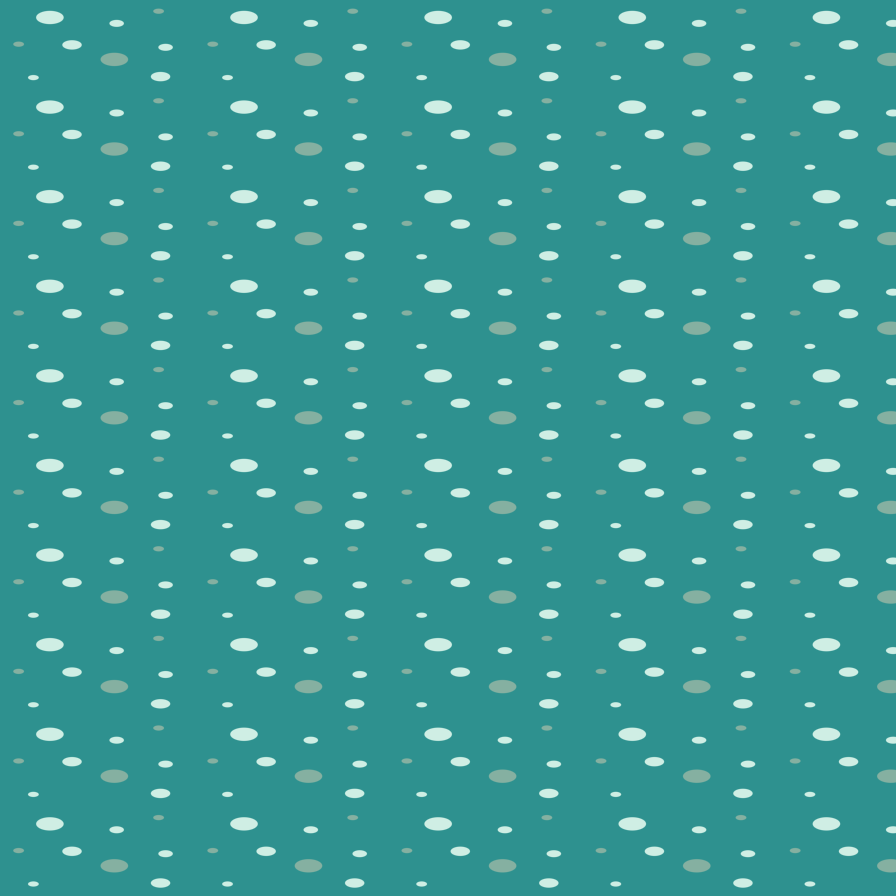
This pattern is drawn by a Shadertoy shader. Its source:

```glsl
// Teal ground scattered with flat mint and sage oval dots in a repeating tile.

const float ROWS = 10.0;                    // tiles down the canvas
const float TILE_ASPECT = 13.0 / 6.0;       // tile width / height
const float DOT_ASPECT = 2.07;              // oval width / height
const float EDGE_PIXELS = 0.75;             // half-width of the soft edge

const vec3 TEAL = vec3(0.18, 0.57, 0.56);
const vec3 MINT = vec3(0.81, 0.935, 0.895);
const vec3 SAGE = vec3(0.52, 0.69, 0.63);

// Dot sizes: half-width as a fraction of the tile width
const float LARGE  = 0.0709;
const float MEDIUM = 0.0499;
const float SMALL  = 0.0372;
const float TINY   = 0.0275;

// Each dot: centre in the tile (from its top left), size, sage amount
const int DOT_COUNT = 9;
const vec4 DOTS[DOT_COUNT] = vec4[DOT_COUNT](
    vec4(0.257, 0.195, LARGE,  0.0),
    vec4(0.601, 0.261, SMALL,  0.0),
    vec4(0.817, 0.125, TINY,   1.0),
    vec4(0.096, 0.493, TINY,   1.0),
    vec4(0.371, 0.501, MEDIUM, 0.0),
    vec4(0.589, 0.663, LARGE,  1.0),
    vec4(0.853, 0.528, SMALL,  0.0),
    vec4(0.827, 0.855, MEDIUM, 0.0),
    vec4(0.172, 0.866, TINY,   0.0)
);

// Approximate signed distance to an axis-aligned ellipse
float ellipseDistance(vec2 p, vec2 radii) {
    vec2 q = p / radii;
    float k = length(q);
    return k * (k - 1.0) / max(length(q / radii), 1e-4);
}

void mainImage(out vec4 fragColor, in vec2 fragCoord) {
    // Canvas units, measured from the top left corner
    vec2 p = vec2(fragCoord.x, iResolution.y - fragCoord.y) / iResolution.y;
    float edge = EDGE_PIXELS / iResolution.y;

    // Position inside the repeating tile
    vec2 tile = vec2(TILE_ASPECT, 1.0) / ROWS;
    vec2 local = mod(p, tile);

    // Lay the dots over the ground
    vec3 color = TEAL;
    for (int i = 0; i < DOT_COUNT; i++) {
        vec4 dot_ = DOTS[i];
        vec2 radii = dot_.z * tile.x * vec2(1.0, 1.0 / DOT_ASPECT);
        float d = ellipseDistance(local - dot_.xy * tile, radii);
        float coverage = 1.0 - smoothstep(-edge, edge, d);
        color = mix(color, mix(MINT, SAGE, dot_.w), coverage);
    }

    fragColor = vec4(color, 1.0);
}
```
